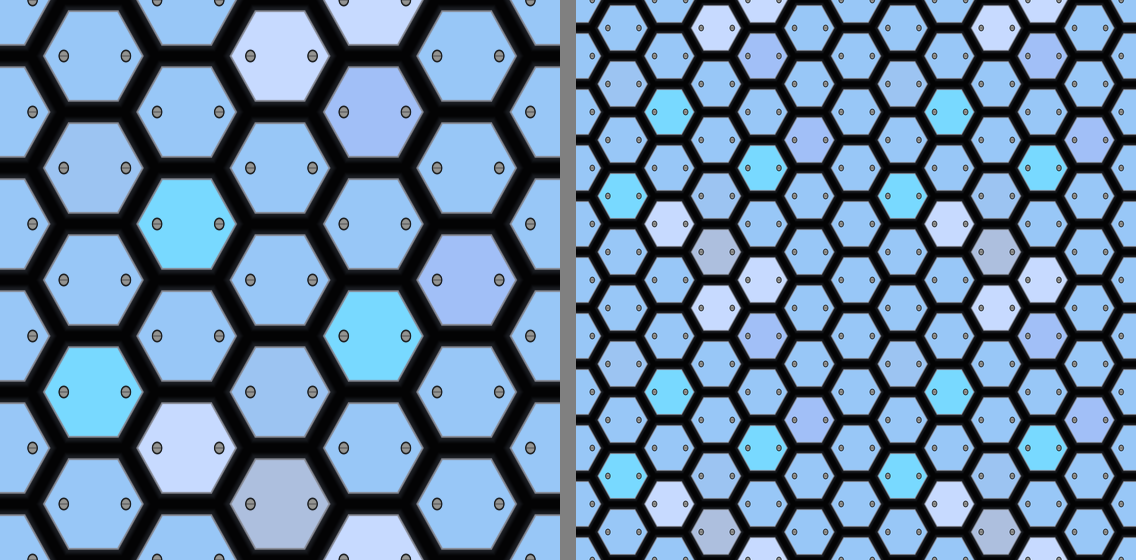
Left: one tile. Right: repeated 2 by 2.
Write a three.js fragment shader that draws this pattern.

```glsl
varying vec2 vUv;

const vec2 GRID = vec2(3.0, 5.0);          // staggered pairs of columns, rows
const vec2 HALF_CELL = vec2(1.0 / 9.0, 0.1);

const vec3 GROOVE = vec3(0.01, 0.01, 0.015);
const vec3 BEVEL = vec3(0.10, 0.11, 0.13);
const vec3 RIM = vec3(0.53, 0.54, 0.58);
const vec3 BLUE = vec3(0.595, 0.78, 0.97);
const vec3 CYAN = vec3(0.47, 0.85, 1.0);
const vec3 PALE = vec3(0.78, 0.855, 1.0);
const vec3 LAVENDER = vec3(0.63, 0.75, 0.97);
const vec3 DULL_BLUE = vec3(0.61, 0.77, 0.95);
const vec3 GREY_BLUE = vec3(0.68, 0.75, 0.87);
const vec3 SCREW_EDGE = vec3(0.11, 0.12, 0.13);
const vec3 SCREW_HEAD = vec3(0.58, 0.58, 0.57);
const vec3 SCREW_SLOT = vec3(0.36, 0.36, 0.37);

// Distance inward from the border of a flat-topped hexagonal cell
float hexInset(vec2 p, vec2 halfSize) {
  p = abs(p);
  vec2 normal = normalize(vec2(halfSize.y, 0.5 * halfSize.x));
  return min(halfSize.y - p.y, normal.x * halfSize.x - dot(p, normal));
}

// Approximate signed distance to an ellipse
float ellipse(vec2 p, vec2 radii) {
  return (length(p / radii) - 1.0) * min(radii.x, radii.y);
}

float fill(float distance, float softness) {
  return 1.0 - smoothstep(-softness, softness, distance);
}

// Shuffles the thirty cells and gives eleven of them an accent colour
vec3 plateColor(vec2 cell) {
  float id = cell.x * 5.0 + cell.y;
  float rank = floor(mod(7.0 * id * id * id - 11.5, 30.0));
  if (rank > 10.5) return BLUE;
  float accent = floor(mod(3.0 * rank + 1.5, 11.0));
  if (accent < 2.5) return CYAN;
  if (accent < 5.5) return PALE;
  if (accent > 9.5) return GREY_BLUE;
  return mod(accent, 2.0) < 0.5 ? LAVENDER : DULL_BLUE;
}

// Dark groove rising through a thin worn rim to the plate
vec3 shadePlate(float inset, vec3 plate) {
  vec3 color = mix(GROOVE, BEVEL, smoothstep(0.006, 0.017, inset));
  color = mix(color, RIM, smoothstep(0.0168, 0.0200, inset));
  return mix(color, plate, smoothstep(0.0200, 0.0230, inset));
}

vec3 addScrew(vec3 color, vec2 p, vec2 radii) {
  float d = ellipse(p, radii);
  vec3 head = mix(SCREW_HEAD, SCREW_SLOT, fill(abs(p.y) - 0.0010, 0.0009));
  color = mix(color, SCREW_EDGE, fill(d, 0.0010));
  return mix(color, head, fill(d + 0.0024, 0.0010));
}

void main() {
  // Nearest centre of two interleaved lattices
  vec2 even = floor(vUv * GRID + 0.5) / GRID;
  vec2 odd = (floor(vUv * GRID) + 0.5) / GRID;
  float evenInset = hexInset(vUv - even, HALF_CELL);
  float oddInset = hexInset(vUv - odd, HALF_CELL);
  vec2 center = evenInset > oddInset ? even : odd;
  float inset = max(evenInset, oddInset);

  // Wrapped column and row
  vec2 columnsRows = vec2(2.0 * GRID.x, GRID.y);
  vec2 cell = mod(floor(center * columnsRows + vec2(0.5, 0.1)), columnsRows);
  vec3 color = shadePlate(inset, plateColor(cell));

  // A pair of screws, set slightly right of centre
  vec2 local = vUv - center - vec2(0.0027, 0.0);
  vec2 screw = vec2(abs(local.x) - 0.0555, local.y);
  color = addScrew(color, screw, vec2(0.0095, 0.0115));

  gl_FragColor = vec4(color, 1.0);
}
```
